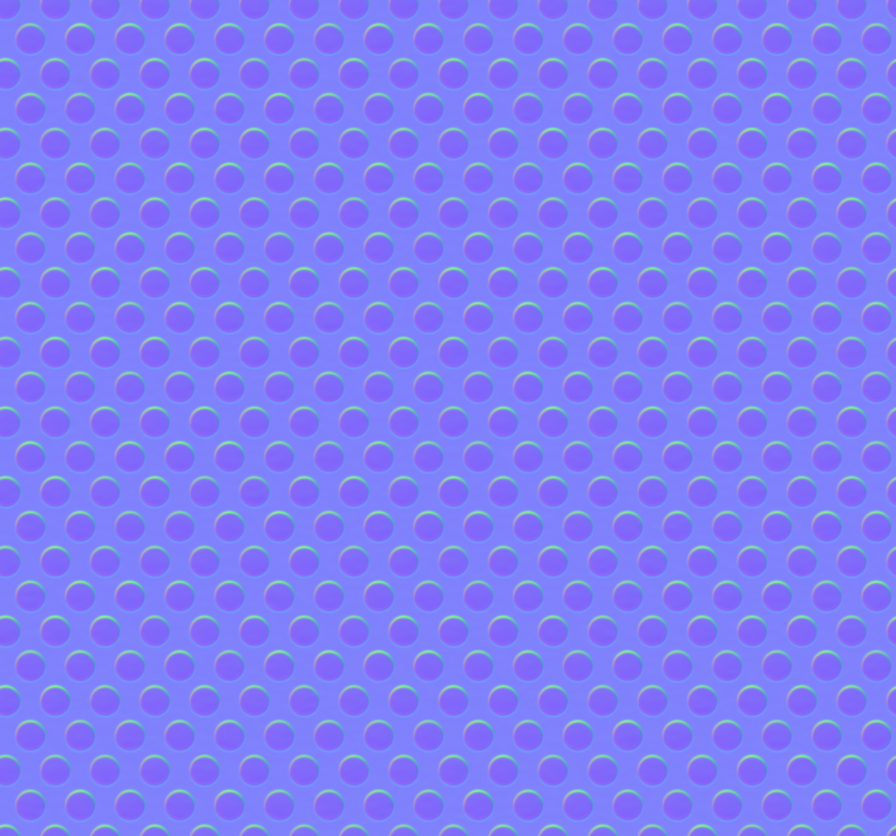
A Shadertoy shader for this texture map:

```glsl
// Tangent-space normal map of a sheet with staggered round dimples, 18 across and
// 24 rows down. Each dimple is a tilted floor, a bright directional rim and a soft
// lower lip; wrapping value noise roughens the surface so that it tiles.

float hash(vec2 p) {
    vec3 q = fract(vec3(p.xyx) * 0.1031);
    q += dot(q, q.yzx + 33.33);
    return fract((q.x + q.y) * q.z);
}

// Value noise that repeats after a whole number of lattice cells
float wrapNoise(vec2 p, vec2 period) {
    vec2 i = floor(p), f = fract(p);
    f = f * f * (3.0 - 2.0 * f);
    vec2 a = mod(i, period), b = mod(i + 1.0, period);
    return mix(mix(hash(a), hash(vec2(b.x, a.y)), f.x),
               mix(hash(vec2(a.x, b.y)), hash(b), f.x), f.y);
}

// Surface height: diagonal scuffs plus fine horizontal streaks
float grain(vec2 uv) {
    float scuffs = wrapNoise(vec2(110.0 * (uv.x - uv.y), 60.0 * (uv.x + uv.y)), vec2(110.0, 60.0));
    float streaks = wrapNoise(uv * vec2(60.0, 150.0), vec2(60.0, 150.0));
    return 0.6 * scuffs + 0.4 * streaks;
}

float band(float r, float centre, float width) {
    float t = (r - centre) / width;
    return exp(-t * t);
}

void mainImage(out vec4 fragColor, in vec2 fragCoord) {
    vec2 uv = fragCoord / iResolution.xy;

    // Staggered cells, measured in horizontal periods with y pointing up
    float rowPos = (1.0 - uv.y) * 24.0 + 0.38;
    float row = floor(rowPos);
    float colPos = uv.x * 18.0 + 0.39 - 0.5 * mod(row, 2.0);
    vec2 d = vec2(fract(colPos) - 0.5, (0.5 - fract(rowPos)) * 0.699);
    float vary = hash(mod(vec2(floor(colPos), row), vec2(18.0, 24.0)) + 7.0);

    float r = length(d);
    vec2 dir = d / max(r, 0.001);
    float up = max(dir.y, 0.0), down = max(-dir.y, 0.0);

    // Floor tilts downward, a little more toward the lower half
    float inside = 1.0 - smoothstep(0.265, 0.315, r);
    vec2 slope = inside * vec2(0.01 - 0.10 * d.x, -0.19 + 0.16 * d.y);

    // Rim faces the middle: green above, pink at left, teal at right
    float rim = band(r, 0.288, 0.026 + 0.008 * up) * mix(0.85, 1.1, vary);
    float facing = smoothstep(-0.45, 0.35, dir.y);
    vec2 rimSlope = rim * vec2(-0.32 * dir.x * (0.25 + 0.75 * facing),
                               0.66 * up * up + 0.20 * facing);
    slope += rimSlope;

    // Lower lip: pale blue outside, warm edge just within
    slope += band(r, 0.325, 0.022) * down * vec2(-0.09, 0.15);
    slope += band(r, 0.262, 0.025) * down * vec2(0.07, 0.03);

    // Fine roughness from the slope of the grain
    vec2 e = vec2(0.0015, 0.0);
    vec2 bump = vec2(grain(uv - e.xy) - grain(uv + e.xy), grain(uv - e.yx) - grain(uv + e.yx));
    slope += bump * mix(0.06, 0.10, inside);

    float blue = 0.99 - 0.42 * length(rimSlope) - 0.05 * inside * abs(slope.y);
    fragColor = vec4(vec2(0.50, 0.507) + 0.5 * slope, blue, 1.0);
}
```
